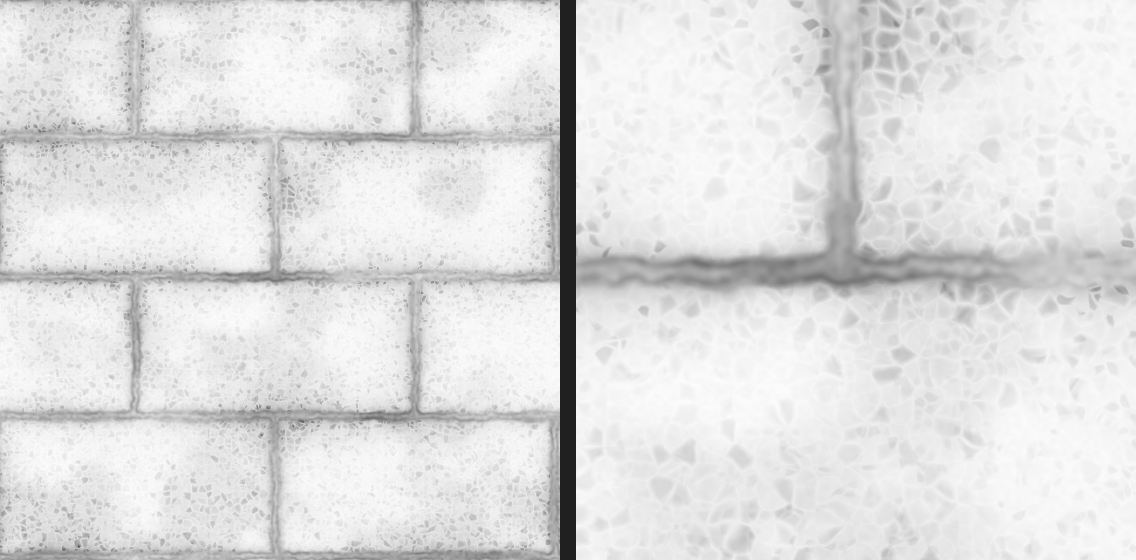
Left, the full canvas; right, a detail of the centre.
This texture map is drawn by a Shadertoy shader. Its source:

```glsl
// Whitewashed brick wall, two bricks by four staggered rows, in pale greys.
// Rounded-box distances give the bricks and joints; wrapped cellular noise
// gives the pebbled paint, and value noise adds stains, streaks and wobble.

float hash(vec2 p) {
    vec3 q = fract(p.xyx * 0.1031);
    q += dot(q, q.yzx + 33.33);
    return fract((q.x + q.y) * q.z);
}

// Value noise that wraps after the given number of cells
float noise(vec2 uv, vec2 cells) {
    vec2 p = uv * cells, i = floor(p), f = fract(p);
    f = f * f * (3.0 - 2.0 * f);
    vec2 a = mod(i, cells), b = mod(i + 1.0, cells);
    return mix(mix(hash(a), hash(vec2(b.x, a.y)), f.x),
               mix(hash(vec2(a.x, b.y)), hash(b), f.x), f.y);
}

float fbm(vec2 uv, float cells) {
    float sum = 0.0, weight = 0.5;
    for (int k = 0; k < 4; k++) {
        sum += weight * noise(uv, vec2(cells));
        cells *= 2.0;
        weight *= 0.5;
    }
    return sum / 0.9375;
}

// Cellular noise: x = gap to the neighbouring cell, y = random cell value
vec2 pebbles(vec2 uv, float cells) {
    vec2 p = uv * cells, home = floor(p);
    float nearest = 9.0, second = 9.0, value = 0.0;
    for (int y = -1; y <= 1; y++)
    for (int x = -1; x <= 1; x++) {
        vec2 c = home + vec2(x, y), id = mod(c, cells);
        vec2 seed = vec2(hash(id + 3.7), hash(id + 91.3));
        float d = length(c + 0.1 + 0.8 * seed - p);
        if (d < nearest) {
            second = nearest;
            nearest = d;
            value = hash(id + 47.1);
        } else {
            second = min(second, d);
        }
    }
    return vec2(second - nearest, value);
}

void mainImage(out vec4 fragColor, in vec2 fragCoord) {
    vec2 uv = fragCoord / iResolution.xy;

    // Uneven brick outlines
    vec2 wobble = vec2(fbm(uv, 14.0), fbm(uv + 0.37, 14.0)) - 0.5;
    vec2 rough = vec2(noise(uv, vec2(90.0)), noise(uv + 0.61, vec2(90.0))) - 0.5;
    vec2 wall = uv + vec2(0.008, -0.0065) + 0.008 * wobble + 0.005 * rough;

    // Staggered layout and signed distance to the brick, negative inside
    vec2 grid = wall * vec2(2.0, 4.0);
    grid.x += 0.5 * mod(floor(grid.y), 2.0);
    vec2 brick = mod(floor(grid), vec2(2.0, 4.0));
    vec2 local = (fract(grid) - 0.5) / vec2(2.0, 4.0);
    vec2 corner = abs(local) - vec2(0.2423, 0.1172) + 0.008;
    float dist = length(max(corner, 0.0)) + min(max(corner.x, corner.y), 0.0) - 0.008;
    dist = min(dist, 0.009);
    float depth = max(-dist, 0.0);

    // Where the paint is stained: blotches, brick rims and whole bricks
    float blotch = smoothstep(0.42, 0.75, fbm(uv + 0.19, 7.0));
    float rim = exp(-depth / 0.024);
    float wear = 0.25 + 0.75 * blotch + 0.5 * rim + 0.2 * hash(brick + 5.0);
    wear *= 1.0 - 0.5 * smoothstep(0.02, 0.1, depth) * hash(brick + 17.0);

    // Pebbled paint: soft grey grains between faint light outlines
    vec2 warped = uv + 0.006 * (vec2(noise(uv, vec2(90.0)), noise(uv + 0.43, vec2(90.0))) - 0.5);
    vec2 coarse = pebbles(warped, 82.0);
    vec2 fine = pebbles(warped + 0.23, 140.0);
    float paint = 0.988 - 0.03 * wear - 0.05 * blotch * blotch - 0.03 * rim;
    paint -= 0.14 * wear * pow(coarse.y, 3.0) * smoothstep(0.0, 0.6, coarse.x);
    paint -= 0.05 * wear * fine.y * fine.y * smoothstep(0.0, 0.6, fine.x);
    paint += 0.018 * wear * (1.0 - smoothstep(0.0, 0.18, coarse.x));

    // Dark pitting in dirty patches along the rims, and soot beside the joints
    float dirt = smoothstep(0.46, 0.72, fbm(uv + 0.71, 5.0)) * (0.15 + rim);
    paint -= 0.07 * dirt;
    paint -= 0.2 * dirt * smoothstep(0.6, 1.0, fine.y) * smoothstep(0.0, 0.5, fine.x);
    paint -= (0.05 + 0.16 * noise(uv, vec2(24.0))) * exp(-depth / 0.005);

    // Mortar with streaks running along each joint
    float upright = smoothstep(-0.004, 0.004, corner.x - corner.y);
    float streak = mix(noise(wall, vec2(24.0, 190.0)), noise(wall, vec2(190.0, 24.0)), upright);
    float tone = fbm(uv + 0.53, 5.0) - 0.5;
    float mortar = 0.705 + 0.45 * tone - 0.1 * (streak - 0.4);
    float crease = exp(-pow((dist - 0.003) / 0.0028, 2.0));
    mortar -= crease * (0.03 + 0.1 * noise(uv + 0.31, vec2(32.0)));
    mortar -= 0.1 * (noise(uv, vec2(180.0)) - 0.5);

    // Soft brick edge and a fine overall grain
    float grey = mix(paint, mortar, smoothstep(-0.0035, 0.003, dist));
    grey += 0.018 * (noise(uv + 0.11, vec2(300.0)) - 0.5);
    fragColor = vec4(vec3(clamp(grey, 0.0, 1.0)), 1.0);
}
```
